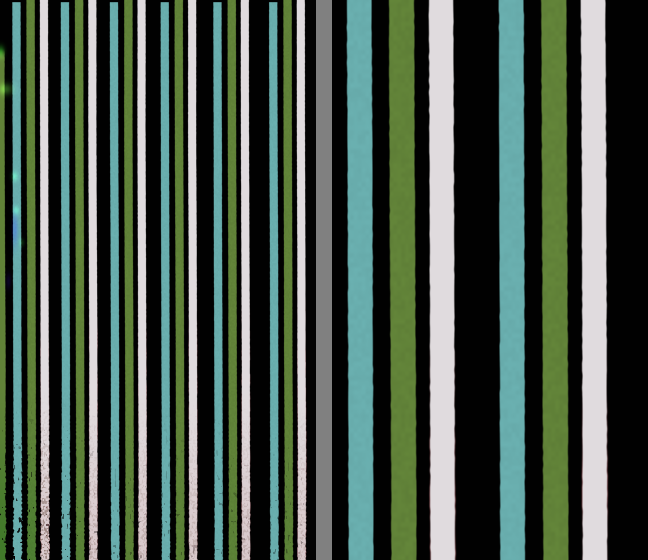
Left, the full canvas; right, a detail of the centre.
Write a Shadertoy shader that draws this pattern.

```glsl
// Six groups of hand-painted teal, green and white vertical stripes on black, worn towards the foot.

float hash(vec2 p) {
    vec3 q = fract(vec3(p.xyx) * 0.1031);
    q += dot(q, q.yzx + 33.33);
    return fract((q.x + q.y) * q.z);
}

float noise(vec2 p) {
    vec2 cell = floor(p), f = fract(p);
    f = f * f * (3.0 - 2.0 * f);
    return mix(mix(hash(cell), hash(cell + vec2(1, 0)), f.x),
               mix(hash(cell + vec2(0, 1)), hash(cell + vec2(1, 1)), f.x), f.y);
}

// Coverage of a stripe whose centre drifts and whose edges roughen with wear
float stripe(vec2 p, float centre, float halfWidth, float seed, float wear) {
    float height = p.y / 1.778;
    float drift = 0.0036 * (1.0 - smoothstep(0.1, 1.0, height));
    drift += 0.0012 * (noise(vec2(seed * 7.3, p.y * 3.0)) - 0.5);
    float side = p.x - centre - drift;
    float rough = noise(vec2(seed * 13.0 + step(0.0, side) * 5.0, p.y * 160.0)) - 0.5;
    float dist = abs(side) - halfWidth + rough * (0.0006 + 0.005 * wear);
    float soft = 0.0005 + 0.6 / iResolution.x;
    return 1.0 - smoothstep(-soft, soft, dist);
}

// Soft round spot of stray light
float glow(vec2 p, vec2 centre, vec2 size) {
    vec2 d = (p - centre) / size;
    return exp(-dot(d, d));
}

void mainImage(out vec4 fragColor, in vec2 fragCoord) {
    vec2 uv = fragCoord / iResolution.xy;
    vec2 p = uv * vec2(1.0, 1.778);

    vec3 teal = vec3(0.41, 0.68, 0.68);
    vec3 green = vec3(0.38, 0.51, 0.22);
    vec3 white = vec3(0.88, 0.86, 0.87);

    // Wear is strongest at the lower left
    float foot = 1.0 - smoothstep(0.0, 0.32, uv.y);
    float wear = foot * mix(1.0, 0.3, smoothstep(0.05, 0.35, uv.x));
    float grain = noise(p * vec2(240.0, 200.0));
    float chips = smoothstep(0.84, 0.92, noise(p * vec2(150.0, 90.0) + 31.0)) * wear;

    // Near-black ground with a slightly lighter right margin
    vec3 col = vec3(0.002 + 0.008 * smoothstep(0.965, 0.97, uv.x));

    // Green stripe cut off by the left border
    float cut = stripe(p, 0.001, 0.0135, 40.0, wear) * (1.0 - smoothstep(0.895, 0.915, uv.y));
    col = mix(col, mix(green, vec3(0.2, 0.46, 0.14), wear * 0.7), cut * (1.0 - chips));

    // Groups spread gradually wider to the right
    for (int i = 0; i < 6; i++) {
        float n = float(i);
        float x = 0.0521 + 0.1528 * n + 0.00039 * n * n * n;

        float tealMask = stripe(p, x, 0.0131, n + 1.0, wear);
        tealMask *= 1.0 - smoothstep(0.995, 0.997, uv.y);
        col = mix(col, teal * (0.98 + 0.04 * grain), tealMask * (1.0 - chips));

        float greenMask = stripe(p, x + 0.0451, 0.0133, n + 11.0, wear);
        vec3 moss = mix(green, vec3(0.25, 0.48, 0.18), wear * 0.6);
        col = mix(col, moss * (0.97 + 0.06 * grain), greenMask * (1.0 - chips));

        // White ages to pink, with a thin reddish edge and brown specks
        float whiteMask = stripe(p, x + 0.0868, 0.0129, n + 21.0, wear);
        float rim = stripe(p, x + 0.0868, 0.0138, n + 21.0, wear);
        float redness = smoothstep(0.5, 0.35, uv.y) * noise(vec2(n * 9.0, p.y * 35.0));
        col = mix(col, vec3(0.48, 0.25, 0.27), rim * redness);
        vec3 aged = mix(white, vec3(0.83, 0.74, 0.75), foot * 0.6);
        aged = mix(aged, vec3(0.46, 0.36, 0.32), wear * smoothstep(0.4, 0.85, grain) * 0.75);
        col = mix(col, aged, whiteMask * (1.0 - chips));
    }

    // Stray green, mint and blue light along the left side
    col += vec3(0.16, 0.34, 0.1) * glow(p, vec2(0.018, 1.495), vec2(0.021, 0.018));
    col += vec3(0.1, 0.4, 0.08) * glow(p, vec2(0.002, 1.615), vec2(0.012, 0.018));
    col += vec3(0.05, 0.22, 0.1) * glow(p, vec2(0.046, 1.218), vec2(0.011, 0.015));
    col += vec3(0.05, 0.22, 0.1) * glow(p, vec2(0.051, 1.110), vec2(0.010, 0.014));
    col += vec3(0.04, 0.16, 0.05) * glow(p, vec2(0.069, 1.008), vec2(0.008, 0.013));
    col += vec3(-0.06, -0.12, 0.12) * glow(p, vec2(0.047, 1.050), vec2(0.010, 0.050));
    col += vec3(0.04, 0.01, 0.14) * glow(p, vec2(0.027, 0.885), vec2(0.008, 0.025));

    fragColor = vec4(clamp(col, 0.0, 1.0), 1.0);
}
```
